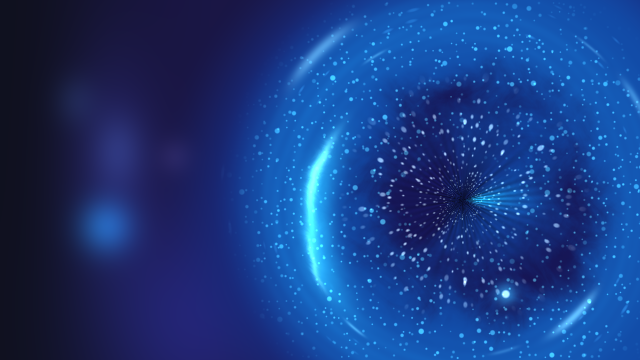
Reproduce this background procedurally as a WebGL 1 fragment shader.

```glsl
precision highp float;
uniform vec2 u_resolution;

const float TAU = 6.28318;

float hash(vec2 c) {
  vec3 h = fract(vec3(c.xyx) * 0.1031);
  h += dot(h, h.yzx + 33.33);
  return fract((h.x + h.y) * h.z);
}

// Layered, warped sines in 0..1
float clouds(vec2 p) {
  float sum = 0.0, amp = 0.5;
  for (int i = 0; i < 6; i++) {
    p += 0.45 * sin(p.yx * 1.3 + float(i) * 1.7);
    sum += amp * sin(p.x) * cos(p.y);
    p = mat2(1.2, 1.5, -1.5, 1.2) * p + 1.9;
    amp *= 0.6;
  }
  return clamp(0.5 + 0.65 * sum, 0.0, 1.0);
}

float blob(vec2 p, vec2 center, vec2 size) {
  vec2 d = (p - center) / size;
  return exp(-dot(d, d));
}

// One randomly placed disc per cell
float dots(vec2 cellPos, float density, float size, float soft, float columns) {
  vec2 id = floor(cellPos);
  id.x = mod(id.x, columns);
  float pick = hash(id + 7.3);
  vec2 center = 0.25 + 0.5 * vec2(hash(id + 19.1), hash(id + 43.7));
  float radius = size * (0.45 + 0.55 * hash(id + 71.9));
  float disc = 1.0 - smoothstep(radius - soft, radius + soft, length(fract(cellPos) - center));
  return disc * step(pick, density) * (0.35 + 0.65 * hash(id + 3.1));
}

// Tapered brush stroke along a circle
float arc(float r, float angle, float radius, float mid, float span, float width) {
  float da = mod(angle - mid + 0.5 * TAU, TAU) - 0.5 * TAU;
  float across = (r - radius) / width;
  return exp(-across * across - pow(abs(da / span), 3.0));
}

void main() {
  vec2 p = gl_FragCoord.xy / u_resolution.y;
  float px = 1.0 / u_resolution.y;
  vec2 q = p - vec2(1.285, 0.444);
  float r = length(q) + 0.0001;
  float angle = atan(q.y, q.x);

  // Blurred night on the left
  vec3 color = mix(vec3(0.06, 0.065, 0.12), vec3(0.10, 0.085, 0.27), smoothstep(0.0, 0.6, p.x));
  color += vec3(0.04, 0.06, 0.20) * blob(p, vec2(0.52, 0.12), vec2(0.28, 0.30));
  color += vec3(0.05, 0.05, 0.16) * blob(p, vec2(0.30, 0.56), vec2(0.13, 0.30));
  color += vec3(0.03, 0.27, 0.38) * blob(p, vec2(0.295, 0.37), vec2(0.075, 0.075));
  color += vec3(0.05, 0.09, 0.13) * blob(p, vec2(0.33, 0.58), vec2(0.07, 0.10));
  color += vec3(0.03, 0.06, 0.09) * blob(p, vec2(0.21, 0.72), vec2(0.06, 0.07));
  color += vec3(0.06, 0.05, 0.08) * blob(p, vec2(0.49, 0.565), vec2(0.05, 0.05));

  // Wide blue halo with faint concentric bands
  float reach = r - 0.14 * smoothstep(-0.1, 0.45, q.x);
  color = mix(color, vec3(0.09, 0.17, 0.50), 1.0 - smoothstep(0.58, 0.86, reach));
  color = mix(color, vec3(0.07, 0.29, 0.65), 1.0 - smoothstep(0.50, 0.70, reach));
  float bands = sin(r * 85.0 + 2.0 * sin(angle * 2.0)) + 0.7 * sin(r * 190.0 + 3.0 * sin(angle * 3.0 + 1.0));
  float rim = exp(-pow((r - 0.49) / 0.10, 2.0));
  color += rim * vec3(0.02, 0.13, 0.13) * (0.8 + 0.10 * bands) * (0.75 - 0.4 * q.x);

  // Dark inner disc filled with clouds
  float cloud = clouds(q * 9.0 + 2.0);
  float fine = clouds(q * 24.0 + 5.0);
  float discR = length(p - vec2(1.325, 0.45)) + 0.07 * (cloud - 0.5) + 0.03 * (fine - 0.5);
  float disc = 1.0 - smoothstep(0.25, 0.42, discR);
  float lit = 0.18 + 0.45 * (cloud - 0.35) + 0.22 * (fine - 0.5);
  lit += 0.50 * blob(p, vec2(1.42, 0.60), vec2(0.14, 0.17));
  lit += 0.30 * blob(p, vec2(1.40, 0.38), vec2(0.13, 0.10));
  lit += 0.28 * blob(p, vec2(1.03, 0.30), vec2(0.13, 0.17));
  lit -= 0.45 * blob(p, vec2(1.16, 0.40), vec2(0.10, 0.10));
  lit -= 0.35 * blob(p, vec2(1.62, 0.58), vec2(0.07, 0.20));
  lit -= 0.25 * blob(p, vec2(1.22, 0.76), vec2(0.16, 0.07));
  lit -= 0.25 * blob(p, vec2(1.48, 0.17), vec2(0.16, 0.09));
  vec3 inner = mix(vec3(0.085, 0.085, 0.34), vec3(0.06, 0.31, 0.69), clamp(lit, 0.0, 1.0));
  color = mix(color, inner, disc);

  // Rays and cyan fan at the pinch point
  float rays = sin(angle * 17.0 + 2.0 * sin(angle * 5.0)) * sin(angle * 29.0 + 1.0) + 0.5 * sin(angle * 53.0);
  color *= 1.0 + 0.32 * rays * exp(-r * 11.0);
  color *= 1.0 - 0.55 * exp(-r * 22.0);
  float fan = exp(-pow((angle - 0.02) / 0.30, 2.0)) * smoothstep(0.0, 0.04, r) * exp(-pow(r / 0.13, 2.0));
  color += vec3(0.05, 0.50, 0.46) * fan * (0.8 + 0.25 * rays + 0.4 * (fine - 0.5));

  // Bright crescent on the left
  float turn = mod(angle, TAU) - 3.14;
  float bend = r - 0.045 * turn - 0.012 * (fine - 0.5);
  color += vec3(0.06, 0.31, 0.27) * arc(bend, angle, 0.405, 3.28, 0.58, 0.045);
  color += vec3(0.20, 0.42, 0.30) * arc(bend, angle, 0.422, 3.12, 0.44, 0.016);
  color += vec3(0.25, 0.28, 0.20) * arc(bend, angle, 0.420, 2.96, 0.24, 0.011);
  color += vec3(0.22, 0.30, 0.22) * arc(bend, angle, 0.431, 3.55, 0.17, 0.007);

  // Pale strokes around the rim
  float strokes = arc(r, angle, 0.575, 2.34, 0.19, 0.016);
  strokes += 1.3 * arc(r, angle, 0.448, -0.80, 0.18, 0.012);
  strokes += 0.7 * arc(r, angle, 0.556, 0.52, 0.12, 0.010);
  strokes += 0.6 * arc(r, angle, 0.468, 2.12, 0.07, 0.004);
  strokes += 0.8 * arc(r, angle, 0.466, -2.27, 0.07, 0.004);
  strokes += 0.5 * arc(r, angle, 0.553, 0.87, 0.08, 0.004);
  strokes += 0.4 * arc(r, angle, 0.435, -1.30, 0.09, 0.005);
  color += vec3(0.24, 0.33, 0.26) * strokes;
  float streaks = dots(vec2((angle / TAU + 0.5) * 36.0, r * 38.0), 0.16, 0.16, 0.10, 36.0);
  color += vec3(0.08, 0.17, 0.18) * streaks * smoothstep(0.42, 0.48, r) * (1.0 - smoothstep(0.58, 0.70, r));

  // Scattered dust, finer in each layer
  float dustArea = (1.0 - smoothstep(0.48, 0.68, r)) * smoothstep(0.10, 0.22, r);
  for (int i = 0; i < 3; i++) {
    float scale = 20.0 + 13.0 * float(i);
    float dust = dots(p * scale + 11.0 * float(i), 0.34, 0.15, scale * px * 0.9, 1000.0);
    color += vec3(0.20, 0.48, 0.42) * dust * dustArea;
  }

  // Stars drawn toward the pinch point
  for (int i = 0; i < 2; i++) {
    float columns = 38.0 + 16.0 * float(i);
    vec2 polar = vec2((angle / TAU + 0.5) * columns, log(r) * columns * 0.11 + 40.0 * float(i + 1));
    float soft = clamp(columns * px / (TAU * r), 0.03, 0.3);
    float star = dots(polar, 0.42, 0.16, soft, columns);
    color += vec3(0.65, 0.75, 0.65) * star * smoothstep(0.015, 0.06, r) * (1.0 - smoothstep(0.20, 0.38, r));
  }

  // Large lone star
  float lone = length(p - vec2(1.405, 0.183));
  color += vec3(0.10, 0.38, 0.40) * exp(-pow(lone / 0.028, 2.0));
  color += vec3(0.55, 0.50, 0.40) * (1.0 - smoothstep(0.007, 0.014, lone));

  gl_FragColor = vec4(clamp(color, 0.0, 1.0), 1.0);
}
```
